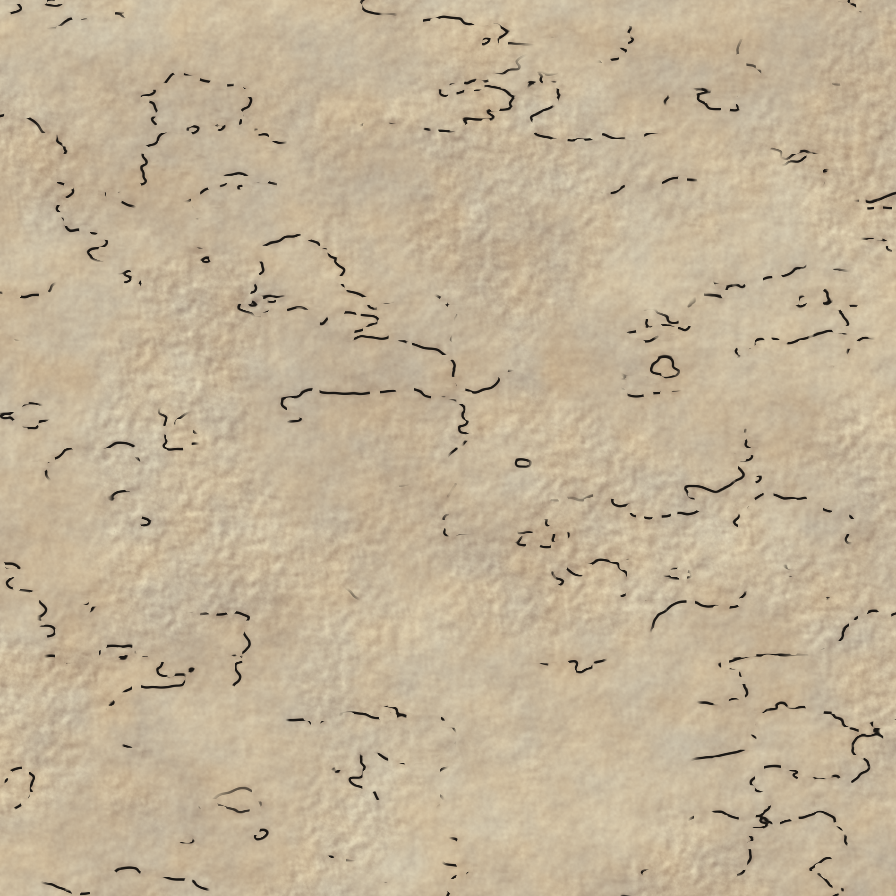
A three.js fragment shader for this texture:

```glsl
// Weathered sandy stone with broken, wandering dark cracks that run mostly sideways.
// Layered value noise tints and embosses the sand; the cracks are contour lines
// of a stretched noise field, cut into short dashes by two further noise masks.

varying vec2 vUv;

const vec3 SAND_LIGHT = vec3(0.825, 0.765, 0.652);
const vec3 SAND_SHADE = vec3(0.685, 0.608, 0.515);
const vec3 OCHRE_TINT = vec3(0.020, -0.004, -0.030);
const vec3 CRACK_INK = vec3(0.075, 0.065, 0.055);

const vec2 CRACK_SCALE = vec2(9.0, 17.0);
const float CRACK_LEVEL = 0.5;
const float CRACK_HALF_WIDTH = 0.00135;
const float CRACK_SOFTNESS = 0.0007;
const float HALO_RADIUS = 0.0055;

float hash(vec2 p) {
  vec3 q = fract(vec3(p.xyx) * 0.1031);
  q += dot(q, q.yzx + 33.33);
  return fract((q.x + q.y) * q.z);
}

// Smooth value noise, 0 to 1.
float noise(vec2 p) {
  vec2 cell = floor(p);
  vec2 f = fract(p);
  vec2 w = f * f * f * (f * (f * 6.0 - 15.0) + 10.0);
  float low = mix(hash(cell), hash(cell + vec2(1.0, 0.0)), w.x);
  float high = mix(hash(cell + vec2(0.0, 1.0)), hash(cell + vec2(1.0, 1.0)), w.x);
  return mix(low, high, w.y);
}

// Four rotated octaves of noise, 0 to 1.
float fbm(vec2 p) {
  float sum = 0.0;
  float amplitude = 0.5;
  for (int i = 0; i < 4; i++) {
    sum += amplitude * noise(p);
    p = mat2(1.6, 1.2, -1.2, 1.6) * p + vec2(17.3, 9.1);
    amplitude *= 0.5;
  }
  return sum / 0.9375;
}

float crackField(vec2 uv) {
  return fbm(uv * CRACK_SCALE + vec2(41.0, 73.0));
}

// Approximate distance to the contour line, in canvas units.
float crackDistance(vec2 uv) {
  float e = 0.0008;
  float h = crackField(uv);
  vec2 slope = vec2(crackField(uv + vec2(e, 0.0)) - h,
                    crackField(uv + vec2(0.0, e)) - h) / e;
  return abs(h - CRACK_LEVEL) / max(length(slope), 3.0);
}

// Light from the upper left over a rough surface; signed.
float emboss(vec2 p, vec2 offset) {
  return fbm(p) - fbm(p + offset);
}

vec3 sandColor(vec2 uv, float halo) {
  float blotch = fbm(uv * vec2(7.0, 10.0) + 5.0) - 0.5;
  float mottle = fbm(uv * vec2(32.0, 42.0) + 60.0) - 0.5;
  float rough = smoothstep(0.42, 0.66, fbm(uv * 5.0 + 90.0));
  float relief = emboss(uv * 105.0, vec2(0.45, -0.45));
  float grain = noise(uv * 290.0 + 7.0) - 0.5;

  float tone = 0.69 + 0.75 * blotch + 0.55 * mottle + 0.2 * grain;
  tone += relief * mix(0.55, 1.35, rough) - 0.4 * halo;
  float tint = fbm(uv * 24.0 + 130.0) - 0.5;
  return mix(SAND_SHADE, SAND_LIGHT, tone) + OCHRE_TINT * tint * 2.0;
}

void main() {
  vec2 uv = vUv;

  // Crack chains: long stretches first, then short dashes within them.
  float d = crackDistance(uv);
  float chain = smoothstep(0.43, 0.53, noise(uv * vec2(11.0, 16.0) + 210.0));
  float dash = smoothstep(0.47, 0.56, noise(uv * vec2(105.0, 125.0) + 310.0));
  float line = 1.0 - smoothstep(CRACK_HALF_WIDTH - CRACK_SOFTNESS,
                                CRACK_HALF_WIDTH + CRACK_SOFTNESS, d);
  float halo = exp(-d * d / (HALO_RADIUS * HALO_RADIUS)) * chain;

  vec3 color = sandColor(uv, halo * (0.45 + 0.55 * dash));
  color = mix(color, CRACK_INK, line * dash * chain * 0.95);
  gl_FragColor = vec4(color, 1.0);
}
```
